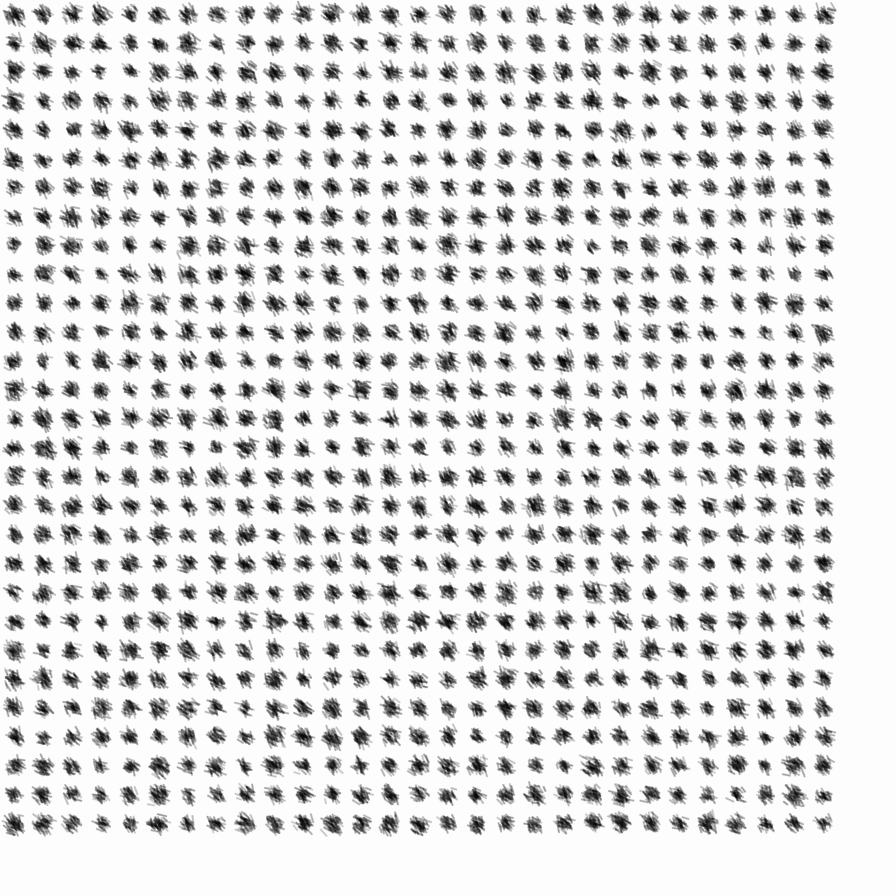
Write a WebGL 2 fragment shader that draws this pattern.

```glsl
#version 300 es
precision highp float;
// Draws a square grid of fuzzy black blots, each built from short diagonal pen strokes.

#define CELLS 31.0          // cell widths across the canvas
#define BLOTS 29.0          // blots per row and column, from the top left
#define MAX_STROKES 68      // strokes in the heaviest blot
#define MIN_STROKES 22.0    // strokes in the faintest blot
#define SPREAD 0.31         // reach of stroke centres, in cells
#define STROKE_LENGTH 0.22  // in cells
#define STROKE_WIDTH 0.06   // soft radius of a stroke, in cells
#define STROKE_INK 0.37     // optical density of one stroke
#define SLANT -0.785        // mean stroke angle, falling to the right
#define SLANT_JITTER 1.3    // range of stroke angles

uniform vec2 u_resolution;
out vec4 fragColor;

const vec3 PAPER = vec3(0.992);
const vec3 INK = vec3(0.01);

// Four random values in 0..1 from a cell and an item number
vec4 hash4(vec2 cell, int item) {
    uvec4 v = uvec4(uint(cell.x), uint(cell.y), uint(item), 17u);
    v = v * 1664525u + 1013904u;
    v += v.yzxy * v.wxyz;
    v ^= v >> 16u;
    v += v.yzxy * v.wxyz;
    v ^= v >> 15u;
    return vec4(v >> 8u) / 16777216.0;
}

// Distance to a segment through the origin along a unit direction
float segmentDistance(vec2 p, vec2 direction, float halfLength) {
    float along = clamp(dot(p, direction), -halfLength, halfLength);
    return length(p - along * direction);
}

// Summed ink of all strokes in one blot; p is measured from the cell centre
float blotDensity(vec2 p, vec2 cell, float pixel) {
    vec4 blot = hash4(cell, 997);
    float weight = 0.5 * (blot.x + blot.y);
    int strokes = int(mix(MIN_STROKES, float(MAX_STROKES), weight));
    float reach = SPREAD * mix(0.72, 1.22, weight);
    float radius = max(STROKE_WIDTH, pixel);
    p -= (blot.zw - 0.5) * 0.06;

    float density = 0.0;
    for (int i = 0; i < MAX_STROKES; i++) {
        if (i >= strokes) break;
        vec4 place = hash4(cell, 2 * i);
        vec4 shape = hash4(cell, 2 * i + 1);
        // Sums of two random values gather the strokes at the centre
        vec2 centre = (place.xy + place.zw - 1.0) * reach;
        float angle = SLANT + (shape.x - 0.5) * SLANT_JITTER;
        float halfLength = 0.5 * STROKE_LENGTH * mix(0.6, 1.4, shape.y);
        float d = segmentDistance(p - centre, vec2(cos(angle), sin(angle)), halfLength);
        density += (1.0 - smoothstep(0.0, radius, d)) * mix(0.6, 1.4, shape.z);
    }
    return density * STROKE_INK * STROKE_WIDTH / radius;
}

void main() {
    float side = min(u_resolution.x, u_resolution.y);
    vec2 grid = gl_FragCoord.xy / u_resolution * CELLS;
    vec2 cell = floor(grid);
    vec2 p = fract(grid) - 0.5;

    // Blank margin on the right and along the bottom
    bool hasBlot = cell.x < BLOTS && cell.y >= CELLS - BLOTS;
    float density = hasBlot ? blotDensity(p, cell, CELLS / side) : 0.0;

    // Overlapping strokes absorb light multiplicatively
    fragColor = vec4(mix(INK, PAPER, exp(-density)), 1.0);
}
```
